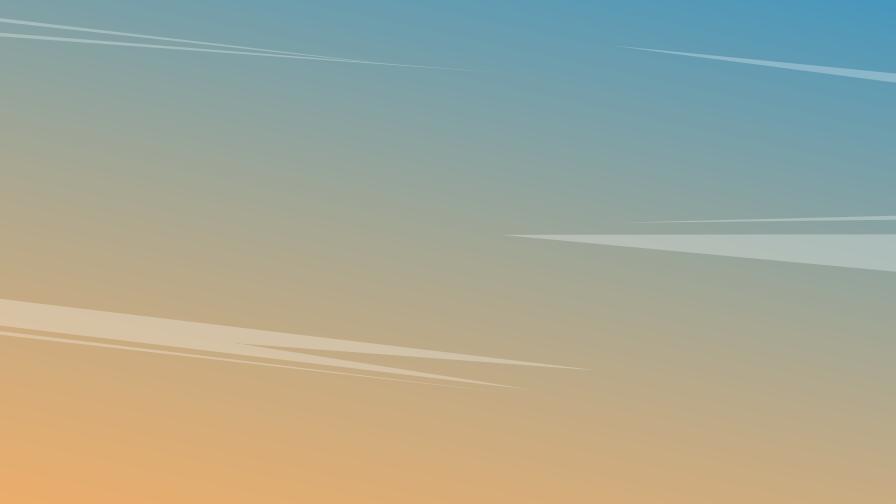
Write a Shadertoy shader that draws this background.

```glsl
const vec3 HORIZON = vec3(0.92, 0.68, 0.42);
const vec3 HAZE = vec3(0.70, 0.67, 0.575);
const vec3 ZENITH = vec3(0.28, 0.59, 0.74);
const float CLOUD_OPACITY = 0.27;

// Quadratic blend through three colours
vec3 blend3(vec3 a, vec3 b, vec3 c, float t) {
    return mix(mix(a, b, t), mix(b, c, t), t);
}

// Coverage of a wedge from its tip to a vertical base at baseX;
// span holds the lower and upper ends of the base
float wedge(vec2 p, float pixel, vec2 tip, float baseX, vec2 span) {
    float along = (p.x - tip.x) / (baseX - tip.x);
    vec2 edges = mix(vec2(tip.y), span, max(along, 0.0));
    float top = min(edges.y, p.y + 0.5 * pixel);
    float bottom = max(edges.x, p.y - 0.5 * pixel);
    return clamp((top - bottom) / pixel, 0.0, 1.0);
}

// Streaks that enter from the left side
float leftClouds(vec2 p, float pixel) {
    float c = wedge(p, pixel, vec2(0.456, 0.868), 0.0, vec2(0.957, 0.964));
    c = max(c, wedge(p, pixel, vec2(0.553, 0.8565), 0.0, vec2(0.928, 0.935)));
    c = max(c, wedge(p, pixel, vec2(0.667, 0.265), 0.0, vec2(0.354, 0.407)));
    c = max(c, wedge(p, pixel, vec2(0.592, 0.227), 0.0, vec2(0.354, 0.393)));
    return max(c, wedge(p, pixel, vec2(0.553, 0.223), 0.0, vec2(0.336, 0.343)));
}

// Streaks that enter from the right side
float rightClouds(vec2 p, float pixel) {
    float c = wedge(p, pixel, vec2(0.684, 0.9095), 1.0, vec2(0.836, 0.854));
    c = max(c, wedge(p, pixel, vec2(0.690, 0.558), 1.0, vec2(0.564, 0.572)));
    return max(c, wedge(p, pixel, vec2(0.560, 0.534), 1.0, vec2(0.461, 0.535)));
}

void mainImage(out vec4 fragColor, in vec2 fragCoord) {
    vec2 p = fragCoord / iResolution.xy;
    float pixel = 1.0 / iResolution.y;

    // Tilted sky gradient
    float height = dot(p, vec2(0.28, 0.72));
    vec3 sky = blend3(HORIZON, HAZE, ZENITH, height);

    // Translucent clouds, merged without doubling
    float cloud = max(leftClouds(p, pixel), rightClouds(p, pixel));
    fragColor = vec4(mix(sky, vec3(1.0), CLOUD_OPACITY * cloud), 1.0);
}
```
